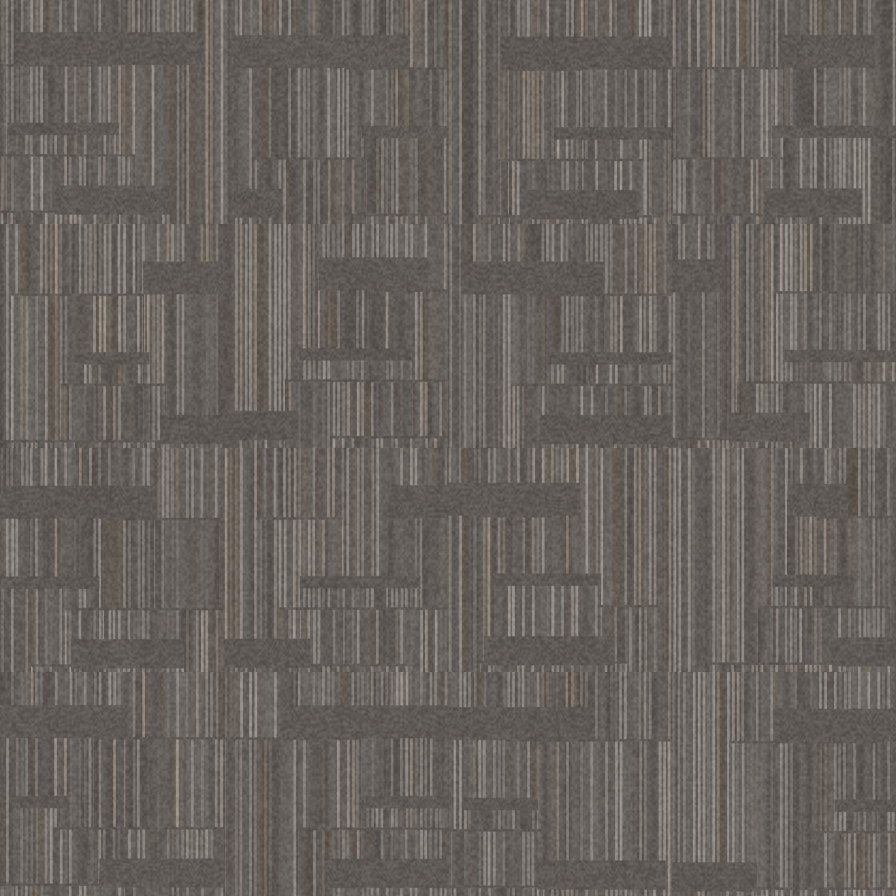
A three.js fragment shader for this texture:

```glsl
varying vec2 vUv;

float hash(vec2 p) {
  vec3 q = fract(vec3(p.xyx) * 0.1031);
  q += dot(q, q.yzx + 33.33);
  return fract((q.x + q.y) * q.z);
}

float noise(vec2 p) {
  vec2 i = floor(p), f = fract(p);
  f = f * f * (3.0 - 2.0 * f);
  return mix(mix(hash(i), hash(i + vec2(1.0, 0.0)), f.x),
             mix(hash(i + vec2(0.0, 1.0)), hash(i + 1.0), f.x), f.y);
}

// Smooth-edged interval
float span(float x, float start, float end) {
  return smoothstep(start - 0.004, start + 0.004, x) * (1.0 - smoothstep(end - 0.004, end + 0.004, x));
}

// One horizontal bar per tile; stripes below it get a new seed
void addBar(vec2 p, vec2 tile, float top, float height, vec2 widths, inout float bar, inout float seed) {
  vec2 key = tile * 7.0 + top * 100.0;
  float width = mix(widths.x, widths.y, hash(key + 3.7));
  float left = (1.0 - width) * clamp(hash(key + 11.3) * 2.2 - 0.6, 0.0, 1.0);
  float right = left + width;
  // Bars that reach a tile side run right up to it
  float start = left < 0.001 ? -0.1 : left;
  float end = right > 0.999 ? 1.1 : right;
  bar = max(bar, span(p.x, start, end) * span(p.y, top, top + height));
  if (p.x > start && p.x < end && p.y > top + height * 0.5) seed += 17.0 + top * 40.0;
}

// Pinstripes: uneven dark ground with thin pale yarns
vec3 stripes(float x, float seed) {
  float s = x * 46.0;
  float cell = floor(s);
  float ground = noise(vec2(s * 0.85, seed));
  float cluster = noise(vec2(s * 0.22, seed + 5.3));
  float strength = smoothstep(0.22, 0.95, hash(vec2(cell, seed + 9.1)));
  strength *= mix(0.55, 1.1, cluster);
  float center = 0.5 + 0.2 * (hash(vec2(cell, seed + 2.6)) - 0.5);
  float yarn = 1.0 - smoothstep(0.12, 0.42, abs(s - cell - center));
  vec3 color = mix(vec3(0.325, 0.305, 0.285), vec3(0.43, 0.415, 0.395), ground * 0.75 + cluster * 0.25);
  color = mix(color, vec3(0.59, 0.565, 0.54), yarn * strength);
  float brown = smoothstep(0.65, 0.9, noise(vec2(s * 0.6, seed + 21.0)));
  return color + brown * vec3(0.012, 0.0, -0.014);
}

void main() {
  // Four by four carpet tiles, depth measured from each top edge
  vec2 grid = vUv * 4.0;
  vec2 tile = floor(grid);
  vec2 p = fract(grid);
  p.y = 1.0 - p.y;

  float shift = (hash(tile + 41.0) - 0.5) * 0.03;
  vec2 q = vec2(p.x, p.y - shift);
  float bar = 0.0;
  float seed = floor(hash(tile + 5.0) * 300.0);

  // Broad bars, slim bars and hairlines
  addBar(q, tile, 0.155, 0.147, vec2(0.22, 0.85), bar, seed);
  addBar(q, tile, 0.298, 0.011, vec2(0.3, 0.75), bar, seed);
  addBar(q, tile, 0.56, 0.055, vec2(0.24, 0.58), bar, seed);
  addBar(q, tile, 0.70, 0.011, vec2(0.25, 0.8), bar, seed);
  addBar(q, tile, 0.84, 0.13, vec2(0.2, 0.62), bar, seed);
  addBar(q, tile, 0.952, 0.011, vec2(0.4, 0.9), bar, seed);

  vec3 color = stripes(p.x, seed);

  // Flat loop pile in the bars, with faint wavy rows
  float wave = sin(vUv.y * 900.0 + 2.5 * noise(vUv * vec2(120.0, 40.0)) * 6.28);
  vec3 pile = vec3(0.365, 0.348, 0.328) + 0.012 * wave;
  color = mix(color, pile, bar);

  // Yarn grain and slow wear
  color += (noise(vUv * vec2(420.0, 340.0)) - 0.5) * 0.075;
  color += (noise(vUv * vec2(190.0, 230.0) + 70.0) - 0.5) * 0.03;
  color += (noise(vUv * 9.0) - 0.5) * 0.012;

  gl_FragColor = vec4(color, 1.0);
}
```
